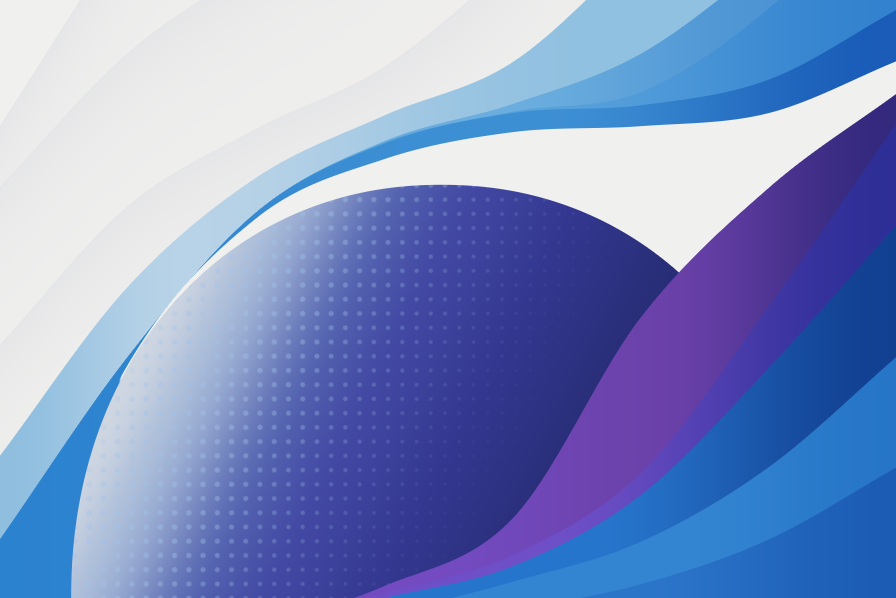
Give the GLSL for this background, as a WebGL 2 fragment shader.

```glsl
#version 300 es
precision highp float;

uniform vec2 u_resolution;
out vec4 fragColor;

// Signed height above a smooth curve through eight evenly spaced heights
float wave(vec2 p, vec4 a, vec4 b) {
    float h[10] = float[10](2.0 * a.x - a.y, a.x, a.y, a.z, a.w,
                            b.x, b.y, b.z, b.w, 2.0 * b.w - b.z);
    float u = p.x / 1.5 * 7.0;
    int i = int(clamp(floor(u), 0.0, 6.0));
    float t = u - float(i);
    float p0 = h[i], p1 = h[i + 1], p2 = h[i + 2], p3 = h[i + 3];
    float y = p1 + 0.5 * t * (p2 - p0 + t * (2.0 * p0 - 5.0 * p1 + 4.0 * p2 - p3
            + t * (3.0 * (p1 - p2) + p3 - p0)));
    return p.y - y;
}

// Smooth coverage of the negative side of a field
float inside(float d) {
    return clamp(0.5 - d / max(length(vec2(dFdx(d), dFdy(d))), 1e-5), 0.0, 1.0);
}

// Pale sheet with a faint shadow along its upper edge
void paperFold(inout vec3 color, float d) {
    vec3 sheet = mix(vec3(0.938, 0.937, 0.932), vec3(0.9, 0.902, 0.908), exp(min(d, 0.0) * 9.0));
    color = mix(color, sheet, inside(d));
}

vec3 domeColor(vec2 p) {
    float s = p.x + 0.5 * (1.0 - p.y);
    vec3 c = mix(vec3(0.81, 0.84, 0.885), vec3(0.65, 0.725, 0.845), smoothstep(0.52, 0.67, s));
    c = mix(c, vec3(0.33, 0.39, 0.69), smoothstep(0.63, 0.85, s));
    c = mix(c, vec3(0.26, 0.285, 0.64), smoothstep(0.8, 0.96, s));
    c = mix(c, vec3(0.2, 0.215, 0.56), smoothstep(0.92, 1.16, s));
    c = mix(c, vec3(0.155, 0.175, 0.46), smoothstep(1.1, 1.4, s));

    // Dot grid fading away from the lit side
    vec2 cell = (fract((p - vec2(0.53, 0.6185)) / 0.0238 + 0.5) - 0.5) * 0.0238;
    float strength = 0.42 * smoothstep(0.45, 0.62, s) * (1.0 - smoothstep(0.68, 1.3, s));
    float radius = mix(0.0048, 0.0028, smoothstep(0.6, 1.2, s));
    float pixel = 1.0 / u_resolution.y;
    float dotMask = 1.0 - smoothstep(radius - pixel, radius + pixel, length(cell));
    return mix(c, vec3(0.63, 0.76, 0.91), dotMask * strength);
}

void main() {
    vec2 p = gl_FragCoord.xy / u_resolution.y;
    float across = p.x / 1.5;

    // Pale folded backdrop
    vec3 color = vec3(0.942, 0.941, 0.936);
    paperFold(color, wave(p, vec4(0.79, 1.12, 1.4, 1.7), vec4(2.0, 2.3, 2.6, 2.9)));
    paperFold(color, wave(p, vec4(0.688, 0.912, 1.06, 1.2), vec4(1.4, 1.6, 1.8, 2.0)));
    paperFold(color, wave(p, vec4(0.424, 0.656, 0.785, 0.889), vec4(1.068, 1.3, 1.5, 1.8)));

    // Upper blue ribbons, from palest to deepest
    vec3 pale = mix(vec3(0.56, 0.745, 0.875), vec3(0.72, 0.825, 0.905), smoothstep(0.0, 0.2, across));
    pale = mix(pale, vec3(0.57, 0.755, 0.88), smoothstep(0.22, 0.65, across));
    color = mix(color, pale,
        inside(wave(p, vec4(0.238, 0.521, 0.703, 0.807), vec4(0.896, 1.088, 1.29, 1.5))));
    color = mix(color, mix(vec3(0.42, 0.68, 0.87), vec3(0.3, 0.58, 0.83), smoothstep(0.55, 0.88, across)),
        inside(wave(p, vec4(0.098, 0.404, 0.645, 0.764), vec4(0.826, 0.91, 1.068, 1.25))));
    color = mix(color, mix(vec3(0.34, 0.63, 0.86), vec3(0.2, 0.51, 0.81), smoothstep(0.6, 1.0, across)),
        inside(wave(p, vec4(0.098, 0.404, 0.645, 0.762), vec4(0.813, 0.846, 0.986, 1.2))));
    vec3 deep = mix(vec3(0.17, 0.51, 0.81), vec3(0.24, 0.56, 0.83), smoothstep(0.0, 0.5, across));
    deep = mix(deep, vec3(0.1, 0.36, 0.72), smoothstep(0.6, 1.0, across));
    color = mix(color, deep,
        inside(wave(p, vec4(0.098, 0.404, 0.645, 0.76), vec4(0.811, 0.824, 0.867, 0.984))));

    // Pale gap between the ribbons and the dome
    float gap = wave(p, vec4(-0.09, 0.391, 0.635, 0.734), vec4(0.779, 0.789, 0.811, 0.898));
    color = mix(color, vec3(0.943, 0.94, 0.933), inside(gap) * smoothstep(0.198, 0.204, p.x));

    // Dotted dome
    vec2 q = pow(abs(p - vec2(0.738, 0.0)) / vec2(0.619, 0.691), vec2(2.1));
    color = mix(color, domeColor(p), inside(q.x + q.y - 1.0));

    // Purple and violet sweep
    vec3 purple = mix(vec3(0.45, 0.29, 0.75), vec3(0.42, 0.255, 0.665), smoothstep(0.5, 0.74, across));
    purple = mix(purple, vec3(0.2, 0.16, 0.49), smoothstep(0.72, 1.0, across));
    color = mix(color, purple,
        inside(wave(p, vec4(-0.14, -0.1, -0.05, 0.02), vec4(0.133, 0.469, 0.686, 0.844))));
    color = mix(color, mix(vec3(0.43, 0.31, 0.78), vec3(0.18, 0.18, 0.59), smoothstep(0.6, 1.0, across)),
        inside(wave(p, vec4(-0.1, -0.08, -0.04, 0.008), vec4(0.072, 0.209, 0.488, 0.795))));

    // Lower blue ribbons
    color = mix(color, mix(vec3(0.15, 0.46, 0.8), vec3(0.07, 0.25, 0.57), smoothstep(0.65, 1.0, across)),
        inside(wave(p, vec4(-0.1, -0.08, -0.05, 0.0), vec4(0.053, 0.172, 0.385, 0.625))));
    color = mix(color, mix(vec3(0.2, 0.52, 0.82), vec3(0.15, 0.46, 0.78), smoothstep(0.75, 1.0, across)),
        inside(wave(p, vec4(-0.2, -0.15, -0.1, -0.03), vec4(0.027, 0.094, 0.219, 0.404))));
    color = mix(color, mix(vec3(0.17, 0.46, 0.79), vec3(0.11, 0.36, 0.71), smoothstep(0.7, 1.0, across)),
        inside(wave(p, vec4(-0.3, -0.2, -0.12, -0.055), vec4(-0.02, 0.023, 0.098, 0.219))));

    fragColor = vec4(color, 1.0);
}
```
